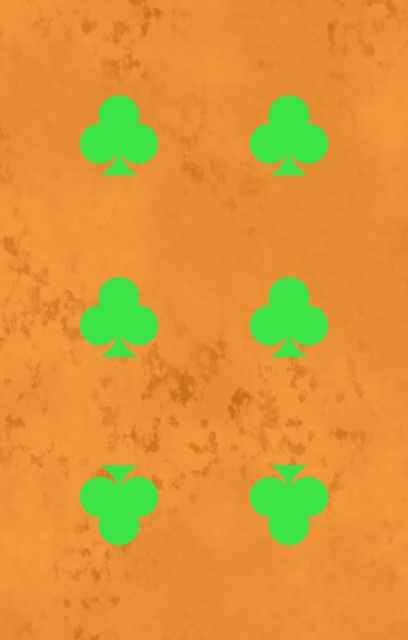
Give the GLSL for this pattern, as a Shadertoy shader.

```glsl
float hash(vec2 p) {
    return fract(sin(dot(p, vec2(127.1, 311.7))) * 43758.5453);
}

float valueNoise(vec2 p) {
    vec2 i = floor(p), f = fract(p);
    f = f * f * (3.0 - 2.0 * f);
    return mix(mix(hash(i), hash(i + vec2(1, 0)), f.x),
               mix(hash(i + vec2(0, 1)), hash(i + vec2(1, 1)), f.x), f.y);
}

float fbm(vec2 p) {
    float sum = 0.0, amp = 0.5;
    for (int i = 0; i < 5; i++) {
        sum += amp * valueNoise(p);
        p = mat2(1.6, 1.2, -1.2, 1.6) * p + 7.3;
        amp *= 0.55;
    }
    return sum / 1.055;
}

// Club of half-height 1: three lobes, a filled core and a flared stem
float clubDistance(vec2 p) {
    p.x = abs(p.x);
    float lobes = min(length(p - vec2(0.0, 0.49)) - 0.51,
                      length(p - vec2(0.479, -0.208)) - 0.5);
    float core = length(p) - 0.17;
    float flare = clamp((-0.5 - p.y) / 0.5, 0.0, 1.0);
    float side = (p.x - 0.06 - 0.4 * pow(flare, 1.7)) / 1.4;
    float stem = max(side, max(-1.0 - p.y, p.y + 0.15));
    return min(min(lobes, core), stem);
}

// Stained paper: soft clouds, with fine dark mottling gathered in patches
vec3 paper(vec2 p) {
    float cloud = fbm(p * 6.0 + 3.1);
    float patches = smoothstep(0.42, 0.72, fbm(p * vec2(8.0, 5.0) + 21.7));
    float mottle = smoothstep(0.48, 0.76, fbm(p * vec2(65.0, 50.0) + 11.0));
    float grain = fbm(p * 110.0) - 0.5;
    vec3 color = mix(vec3(0.905, 0.55, 0.2), vec3(0.95, 0.59, 0.235),
                     smoothstep(0.35, 0.68, cloud));
    color -= vec3(0.13, 0.11, 0.1) * mottle * (0.08 + 0.9 * patches);
    return color + 0.03 * grain;
}

void mainImage(out vec4 fragColor, in vec2 fragCoord) {
    vec2 p = (fragCoord - 0.5 * iResolution.xy) / iResolution.y;

    // Two mirrored columns, three rows, the lowest one upside down
    float d = 1.0;
    for (int row = -1; row <= 1; row++) {
        float y = 0.289 * float(row) + (row == 0 ? 0.005 : 0.0);
        vec2 q = vec2(abs(p.x) - 0.1328, p.y - y);
        if (row < 0) q.y = -q.y;
        d = min(d, 0.0625 * clubDistance(q / 0.0625));
    }

    float edge = 0.75 / iResolution.y;
    vec3 color = mix(paper(p), vec3(0.235, 0.89, 0.28), smoothstep(edge, -edge, d));
    fragColor = vec4(color, 1.0);
}
```
